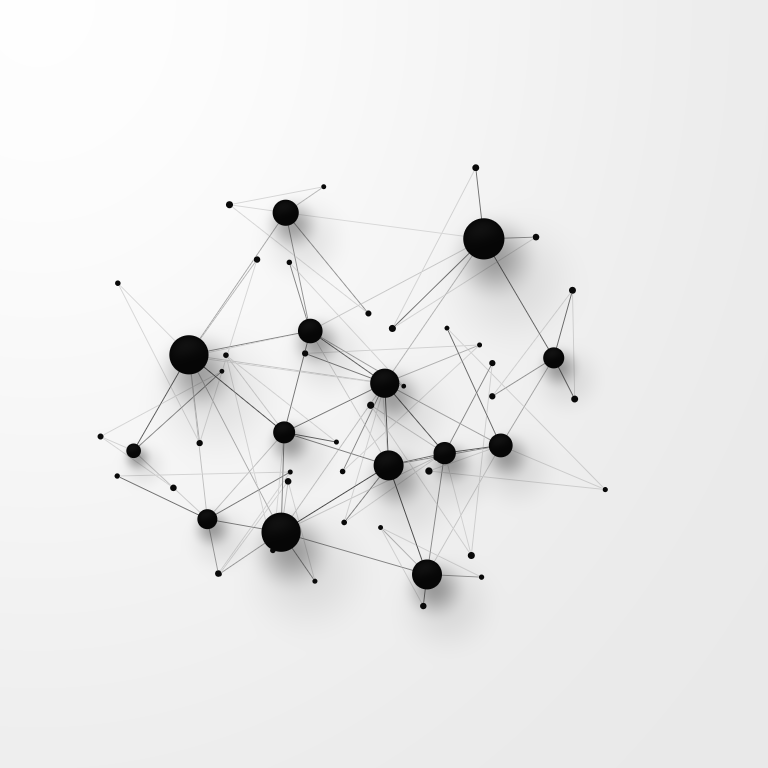
Write a WebGL 2 fragment shader that draws this background.

```glsl
#version 300 es
precision highp float;
// A black node network floating over a softly lit white wall.
// Hubs set the layout, links follow from a reach rule and satellites fan out
// from each hub; every hub draws only what lies near it.

#define SATELLITES_PER_HUB 3
#define SATELLITE_SIZE 0.0041
#define CLOUD_CENTRE vec2(0.480, 0.505)
#define CLOUD_RADII vec2(0.360, 0.300)
#define LINE_HALF_WIDTH 0.0006
#define BASE_REACH 0.043
#define REACH_PER_SIZE 5.0
#define HUB_RANGE 0.19
#define SHADOW_STRENGTH 0.30
#define WALL_LIGHT 0.995
#define WALL_SHADE 0.915

uniform vec2 u_resolution;
out vec4 fragColor;

const int HUBS = 14;
const vec3 INK = vec3(0.035);

// Hub centre and radius
const vec3 hubs[HUBS] = vec3[HUBS](
  vec3(0.372, 0.723, 0.0170), vec3(0.630, 0.689, 0.0268),
  vec3(0.246, 0.538, 0.0255), vec3(0.404, 0.569, 0.0160),
  vec3(0.501, 0.501, 0.0190), vec3(0.721, 0.534, 0.0137),
  vec3(0.370, 0.437, 0.0143), vec3(0.174, 0.413, 0.0095),
  vec3(0.506, 0.394, 0.0195), vec3(0.579, 0.410, 0.0145),
  vec3(0.652, 0.420, 0.0155), vec3(0.270, 0.324, 0.0130),
  vec3(0.366, 0.307, 0.0255), vec3(0.556, 0.252, 0.0195));

float hash(float n) {
  return fract(n * n * 0.3719 + n * 0.7549);
}

float cover(float dist, float radius, float pixel) {
  return clamp(0.5 + (radius - dist) / pixel, 0.0, 1.0);
}

float segment(vec2 p, vec2 a, vec2 b, float pixel) {
  vec2 ab = b - a;
  float t = clamp(dot(p - a, ab) / max(dot(ab, ab), 1e-6), 0.0, 1.0);
  return cover(distance(p, a + ab * t), LINE_HALF_WIDTH, pixel);
}

// Soft bump that fades to zero, in hub radii
float bump(vec2 q, float spread) {
  float k = max(0.0, 1.0 - dot(q, q) / (3.0 * spread * spread));
  return k * k * k;
}

vec2 satellite(vec2 hub, float id) {
  float angle = id * 2.39996 + 0.6;
  vec2 s = hub + mix(0.06, 0.17, hash(id)) * vec2(cos(angle), sin(angle));
  vec2 o = (s - CLOUD_CENTRE) / CLOUD_RADII;
  return CLOUD_CENTRE + CLOUD_RADII * o / max(1.0, length(o));
}

void main() {
  float pixel = 1.0 / min(u_resolution.x, u_resolution.y);
  vec2 p = (gl_FragCoord.xy - 0.5 * u_resolution) * pixel + 0.5;

  // Wall, lit from the upper left
  float falloff = length((p - vec2(0.05, 1.0)) * vec2(1.0, 0.85));
  float wall = mix(WALL_LIGHT, WALL_SHADE, smoothstep(0.0, 1.2, falloff));

  float ink = 0.0, body = 0.0, tone = 0.0;
  for (int i = 0; i < HUBS; i++) {
    vec3 a = hubs[i];
    vec2 q = (p - a.xy) / a.z;
    float dist = distance(p, a.xy);
    bool near = dist < HUB_RANGE;

    // Shadow: a tight core and a wide tail toward the lower right
    wall *= 1.0 - SHADOW_STRENGTH * bump(q - vec2(0.5, -0.9), 1.5);
    wall *= 1.0 - 0.3 * SHADOW_STRENGTH * bump(q - vec2(1.3, -2.0), 2.6);

    // Near half of each link, where larger hubs reach further
    int linkCount = near ? HUBS : 0;
    for (int j = 0; j < linkCount; j++) {
      vec3 b = hubs[j];
      float slack = BASE_REACH + REACH_PER_SIZE * (a.z + b.z) - distance(a.xy, b.xy);
      float strength = mix(0.2, 0.8, smoothstep(0.0, 0.1, slack)) * step(0.0, slack);
      strength *= mix(0.6, 1.0, hash(float(i + j)));
      ink = max(ink, strength * segment(p, a.xy, 0.5 * (a.xy + b.xy), pixel));
    }

    // Satellites: a firm spoke to the hub and a faint thread between them
    int dotCount = near ? SATELLITES_PER_HUB : 0;
    vec2 previous = a.xy;
    for (int k = 0; k < dotCount; k++) {
      float id = float(i * SATELLITES_PER_HUB + k);
      vec2 s = satellite(a.xy, id);
      float firm = mix(0.1, 0.65, hash(id + 17.0));
      float size = SATELLITE_SIZE * mix(0.75, 1.15, hash(id + 5.0));
      ink = max(ink, firm * segment(p, a.xy, s, pixel));
      ink = max(ink, 0.15 * segment(p, previous, s, pixel));
      ink = max(ink, cover(distance(p, s), size, pixel));
      previous = s;
    }

    // Hub as a matte sphere with a dim sheen on top
    float disc = cover(dist, a.z, pixel);
    float sheen = max(0.0, 1.0 - dot(q, q)) * smoothstep(-0.4, 0.9, dot(q, vec2(-0.3, 0.95)));
    body = max(body, disc);
    tone += disc * 0.07 * sheen;
  }

  vec3 color = mix(vec3(wall), INK, ink);
  color = mix(color, vec3(0.025 + tone), body);
  fragColor = vec4(color, 1.0);
}
```
